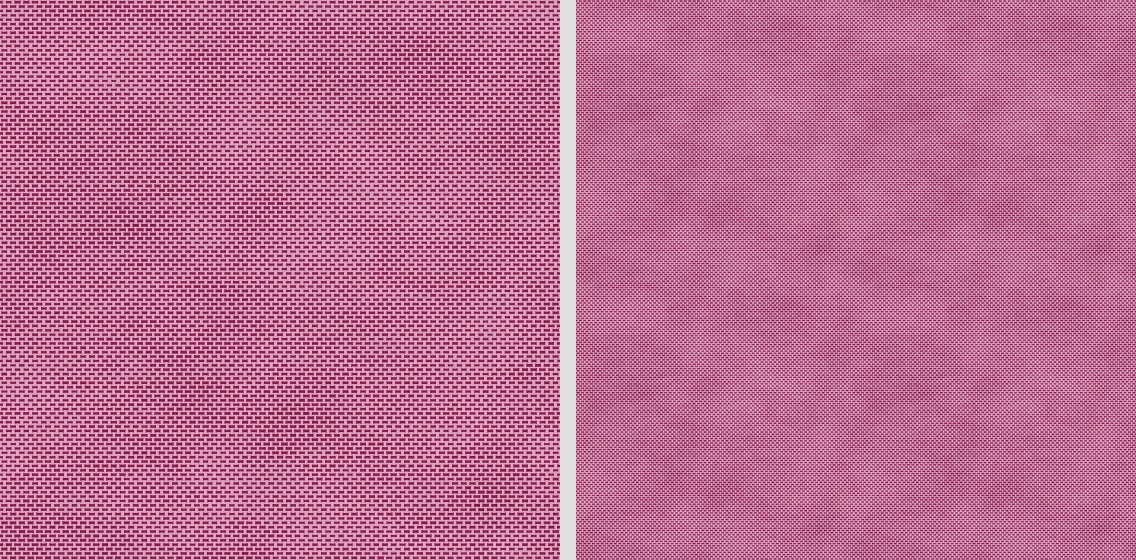
Left: one tile. Right: repeated 2 by 2.
This texture is drawn by a WebGL 1 fragment shader. Its source:

```glsl
precision highp float;
// Fine two-tone weave: staggered rows of dark, waisted bars show between pale threads.
// Each bar is a rounded box with pinched sides; hashes, wrapping streaks and
// layered sines vary the bar size and the thread tone.

uniform vec2 u_resolution;

#define COLUMNS 64.0        // bars across
#define ROWS 128.0          // rows down, must be even
#define HALF_WIDTH 0.66     // bar size, in row heights
#define HALF_HEIGHT 0.315
#define WAIST 0.065         // pinch at the middle of a bar
#define CORNER 0.08
#define JITTER 0.055        // size change from bar to bar
#define WEAR 0.045          // size change over streaks and patches
#define DARK vec3(0.495, 0.105, 0.265)
#define LIGHT vec3(0.89, 0.64, 0.77)
#define SHADE vec3(0.82, 0.55, 0.68)

const float TAU = 6.2831853;

float hash(vec2 p) {
  vec3 q = fract(p.xyx * vec3(0.1031, 0.1030, 0.0973));
  q += dot(q, q.yzx + 33.33);
  return fract((q.x + q.y) * q.z);
}

// Smooth lattice noise that wraps after period cells.
float wrapNoise(vec2 p, vec2 period) {
  vec2 i = floor(p);
  vec2 f = fract(p);
  f = f * f * (3.0 - 2.0 * f);
  vec2 a = mod(i, period);
  vec2 b = mod(i + 1.0, period);
  return mix(mix(hash(a), hash(vec2(b.x, a.y)), f.x),
             mix(hash(vec2(a.x, b.y)), hash(b), f.x), f.y);
}

// Broad soft patches; whole frequencies keep them seamless.
float patches(vec2 uv) {
  vec2 t = uv * TAU;
  return 0.4 * sin(t.x + 2.0 * t.y + 1.7 * sin(t.y))
       + 0.35 * sin(3.0 * t.x - 2.0 * t.y + 1.3 * sin(2.0 * t.x + 0.8))
       + 0.25 * sin(2.0 * t.x + 5.0 * t.y + 1.5 * sin(3.0 * t.x));
}

// Signed distance to a rounded bar with a narrow middle.
float barDistance(vec2 p, vec2 halfSize) {
  float along = clamp(abs(p.x) / halfSize.x, 0.0, 1.0);
  halfSize.y -= WAIST * (1.0 - smoothstep(0.2, 0.9, along));
  vec2 d = abs(p) - halfSize + CORNER;
  return length(max(d, 0.0)) + min(max(d.x, d.y), 0.0) - CORNER;
}

void main() {
  vec2 uv = gl_FragCoord.xy / u_resolution;

  // Staggered cells, with local space measured in row heights
  vec2 grid = uv * vec2(COLUMNS, ROWS);
  float row = floor(grid.y);
  grid.x += 0.5 * mod(row, 2.0);
  vec2 id = vec2(mod(floor(grid.x), COLUMNS), row);
  vec2 scale = vec2(ROWS / COLUMNS, 1.0);
  vec2 local = (fract(grid) - 0.5) * scale;

  // Uneven thread thickness
  float streak = wrapNoise(uv * vec2(16.0, 64.0), vec2(16.0, 64.0)) - 0.5;
  float wear = WEAR * (streak + 0.6 * patches(uv));
  vec2 random = vec2(hash(id + 7.0), hash(id + 151.0)) - 0.5;
  vec2 halfSize = vec2(HALF_WIDTH, HALF_HEIGHT);
  halfSize += JITTER * random * vec2(1.6, 1.0) + wear * vec2(1.8, 1.0);
  local.x += JITTER * (hash(id + 313.0) - 0.5);

  // Edge softened over one pixel
  float d = barDistance(local, halfSize);
  vec2 pixel = vec2(COLUMNS, ROWS) * scale / u_resolution;
  float bar = clamp(0.5 - d / max(pixel.x, pixel.y), 0.0, 1.0);

  // Pale threads darken beside the bars
  vec3 thread = mix(SHADE, LIGHT, smoothstep(0.0, 0.17, d));
  thread *= 1.0 + 0.05 * streak;
  vec3 ground = DARK * (1.0 + 0.10 * random.x);
  gl_FragColor = vec4(mix(thread, ground, bar), 1.0);
}
```
